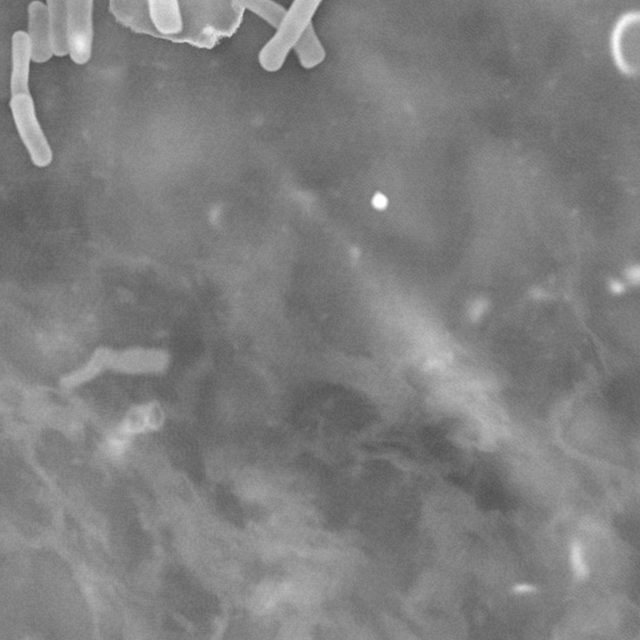
A Shadertoy shader for this texture:

```glsl
// Grey electron micrograph: rod-shaped cells over a soft, cloudy film.
// Warped noise makes the film, a curved band the ridge, capsules the rods;
// hashed cells scatter the specks and a fine noise adds the grain.

float hash(vec2 p) { return fract(sin(dot(p, vec2(127.1, 311.7))) * 43758.5453); }

float noise(vec2 p) {
    vec2 i = floor(p), f = fract(p);
    f = f * f * (3.0 - 2.0 * f);
    return mix(mix(hash(i), hash(i + vec2(1, 0)), f.x),
               mix(hash(i + vec2(0, 1)), hash(i + vec2(1, 1)), f.x), f.y);
}

float fbm(vec2 p) {
    float sum = 0.0;
    for (float amp = 0.5; amp > 0.03; amp *= 0.5) {
        sum += amp * noise(p);
        p = mat2(1.6, 1.2, -1.2, 1.6) * p + 7.3;
    }
    return sum;
}

float glow(vec2 p, vec2 center, vec2 size) {
    vec2 q = (p - center) / size;
    return exp(-dot(q, q));
}

float capsule(vec2 p, vec2 a, vec2 b, float r) {
    vec2 ab = b - a;
    return length(p - a - ab * clamp(dot(p - a, ab) / dot(ab, ab), 0.0, 1.0)) - r;
}

// Solid body with a soft pale rim and a dark halo
void body(inout float grey, float d, float tone, float rim) {
    grey -= 0.07 * exp(-max(d, 0.0) / 0.014);
    float shade = tone + rim * smoothstep(-0.016, 0.0, d);
    grey = mix(grey, shade, smoothstep(0.004, -0.003, d));
}

// Soft specks, one at most per cell, gathered in patches
float specks(vec2 p, float cells) {
    vec2 q = p * cells, id = floor(q);
    float sum = 0.0;
    for (int k = 0; k < 9; k++) {
        vec2 c = id + vec2(k % 3 - 1, k / 3 - 1);
        vec2 at = c + 0.2 + 0.6 * vec2(hash(c + 3.1), hash(c + 8.7));
        float on = step(0.74, hash(c + 15.3)) * smoothstep(0.4, 0.7, noise(c * 0.35));
        vec2 size = 0.16 + 0.24 * vec2(hash(c + 21.9), hash(c + 26.2));
        sum += on * mix(0.3, 1.0, hash(c + 30.5)) * glow(q, at, size);
    }
    return sum;
}

float film(vec2 p) {
    vec2 warp = vec2(fbm(p * 4.0), fbm(p * 4.0 + 19.0)) - 0.5;
    vec2 q = p + 0.14 * warp;
    float grey = 0.472 + 0.25 * (fbm(q * 4.5 + 2.0) - 0.5) + 0.16 * (fbm(q * 13.0) - 0.5);
    // Broad light and dark areas
    grey += 0.06 * glow(q, vec2(0.34, 0.72), vec2(0.16, 0.14));
    grey += 0.08 * glow(q, vec2(0.62, 0.85), vec2(0.05, 0.09));
    grey += 0.06 * glow(q, vec2(0.10, 0.06), vec2(0.14, 0.10));
    grey += 0.10 * glow(q, vec2(0.91, 0.34), vec2(0.06, 0.05));
    grey -= 0.07 * glow(q, vec2(0.64, 0.30), vec2(0.12, 0.09));
    grey -= 0.07 * glow(q, vec2(0.77, 0.15), vec2(0.07, 0.12));
    grey -= 0.07 * glow(q, vec2(0.80, 0.84), vec2(0.14, 0.12));
    // Faint slanting wisps, strongest in the lower half
    float fold = 1.0 - abs(2.0 * fbm(vec2(q.x + q.y, q.y - q.x) * vec2(8.0, 5.0)) - 1.0);
    grey += 0.14 * smoothstep(0.72, 1.0, fold) * fbm(p * 9.0 + 5.0) * smoothstep(0.9, 0.3, p.y);
    // Ridge curving down to the right, brightest past its middle
    vec2 r = p + 0.07 * warp;
    float t = 0.75 - r.y;
    float across = 0.75 * (r.x - 0.43 - 0.95 * t + 0.3 * t * t);
    float width = 0.014 + 0.035 * smoothstep(0.05, 0.35, t);
    float along = smoothstep(-0.06, 0.1, t) * smoothstep(0.75, 0.55, t);
    float strength = 0.08 + 0.13 * exp(-pow((t - 0.38) / 0.13, 2.0));
    return grey + strength * along * exp(-across * across / (width * width)) * (0.4 + 1.2 * fbm(p * 22.0));
}

void mainImage(out vec4 fragColor, in vec2 fragCoord) {
    vec2 p = fragCoord / iResolution.xy;
    float grey = film(p);
    vec2 wobble = vec2(noise(p * 38.0), noise(p * 38.0 + 9.0)) - 0.5;
    vec2 w = p + 0.014 * wobble;
    grey += 0.16 * specks(w, 14.0) + 0.07 * specks(w + 0.37, 36.0);

    // Half-buried bent rod and a clump of little rings below it
    float bent = min(capsule(w, vec2(0.11, 0.402), vec2(0.165, 0.437), 0.014),
                     capsule(w, vec2(0.165, 0.44), vec2(0.25, 0.436), 0.016));
    grey += 0.18 * smoothstep(0.010, -0.008, bent);
    for (float i = 0.0; i < 5.0; i++) {
        vec2 at = vec2(0.175 + 0.017 * i, 0.29 + 0.015 * i + 0.03 * hash(vec2(i, 4.0)));
        float ring = abs(length(w - at) - 0.012 - 0.012 * hash(vec2(i, 7.0))) / 0.006;
        grey += 0.11 * exp(-ring * ring) * hash(vec2(i, 2.0)) + 0.07 * glow(w, at, vec2(0.016));
    }
    grey += 0.14 * glow(w, vec2(0.19, 0.305), vec2(0.018, 0.025));

    // Bright particles
    grey += 0.5 * smoothstep(0.016, 0.006, length((w - vec2(0.594, 0.687)) * vec2(1.15, 0.9)));
    grey += 0.36 * glow(w, vec2(0.963, 0.552), vec2(0.012)) + 0.36 * glow(w, vec2(0.992, 0.572), vec2(0.015));
    grey += 0.24 * glow(w, vec2(0.742, 0.518), vec2(0.02, 0.026)) + 0.3 * glow(w, vec2(0.817, 0.078), vec2(0.02, 0.008));
    grey += 0.16 * glow(w, vec2(0.553, 0.6), vec2(0.011)) + 0.24 * glow(w, vec2(0.905, 0.12), vec2(0.01, 0.032));

    // Cell with a lit rim at the right edge
    vec2 c = (p + 0.004 * wobble - vec2(0.998, 0.93)) * vec2(1.0, 0.8);
    float rim = (length(c) - 0.036) / 0.008;
    grey += 0.08 * smoothstep(1.0, -1.0, rim) + 0.4 * exp(-rim * rim) * smoothstep(0.02, -0.03, c.x - 0.3 * c.y);

    // Ragged plate and rods along the top
    w = p + 0.007 * wobble;
    float mottle = 0.2 * (fbm(p * 28.0) - 0.5);
    float plate = 0.07 * (length((w - vec2(0.28, 1.0)) / vec2(0.108, 0.07)) - 1.0) + 0.2 * mottle;
    body(grey, plate, 0.58 + mottle, 0.1 + 0.22 * smoothstep(0.24, 0.3, p.x));
    body(grey, capsule(w, vec2(0.245, 1.02), vec2(0.263, 0.966), 0.022), 0.8 + mottle, 0.08);
    for (float i = 0.0; i < 3.0; i++) {
        vec2 tip = vec2(0.062 + 0.032 * i, 0.918 + 0.012 * mod(i, 2.0));
        body(grey, capsule(w, tip + vec2(0.0, 0.06 + 0.03 * i), tip, 0.018), 0.61 + mottle, 0.08);
    }
    grey += 0.32 * glow(w, vec2(0.127, 0.932), vec2(0.012, 0.018));
    body(grey, capsule(w, vec2(0.033, 0.937), vec2(0.032, 0.84), 0.014), 0.68 + mottle, 0.08);
    body(grey, capsule(w, vec2(0.032, 0.84), vec2(0.064, 0.758), 0.016), 0.69 + mottle, 0.1);
    body(grey, capsule(w, vec2(0.38, 1.01), vec2(0.44, 0.97), 0.016), 0.62 + mottle, 0.07);
    body(grey, capsule(w, vec2(0.468, 0.955), vec2(0.485, 0.915), 0.02), 0.61 + mottle, 0.07);
    body(grey, capsule(w, vec2(0.495, 1.02), vec2(0.424, 0.908), 0.018), 0.69 + mottle, 0.08);

    // Fine grain on a tilted lattice
    grey += 0.055 * (noise(mat2(0.8, 0.6, -0.6, 0.8) * p * 390.0) - 0.5);
    fragColor = vec4(vec3(clamp(grey, 0.0, 1.0)), 1.0);
}
```
